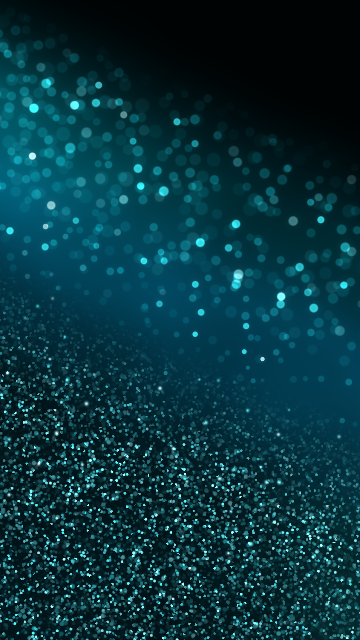
A WebGL 2 fragment shader for this background:

```glsl
#version 300 es
precision highp float;

uniform vec2 u_resolution;
out vec4 fragColor;

const vec3 BLACK = vec3(0.0, 0.012, 0.015);
const vec3 DARK_TEAL = vec3(0.0, 0.16, 0.19);
const vec3 SEA_BLUE = vec3(0.005, 0.235, 0.32);
const vec3 DEEP = vec3(0.0, 0.075, 0.095);
const vec3 TEAL = vec3(0.03, 0.46, 0.52);
const vec3 CYAN = vec3(0.2, 0.85, 0.9);
const vec3 ICE = vec3(0.8, 0.98, 1.0);

vec3 hash3(vec2 p) {
    vec3 q = fract(p.xyx * vec3(0.1031, 0.1030, 0.0973));
    q += dot(q, q.yxz + 33.33);
    return fract((q.xxy + q.yzz) * q.zyx);
}

// Distance below the slanted upper edge, in canvas widths
float slopeDepth(vec2 p, float top) {
    return top - p.y - 0.45 * p.x;
}

float band(float depth, vec2 rise, vec2 fall) {
    return smoothstep(rise.x, rise.y, depth) * (1.0 - smoothstep(fall.x, fall.y, depth));
}

float softWaves(vec2 p) {
    return sin(p.x * 9.0 + 2.0 * sin(p.y * 7.0)) * sin(p.y * 11.0 + 2.0 * sin(p.x * 6.0));
}

vec3 backdrop(vec2 p, float depth) {
    vec3 color = mix(BLACK, DARK_TEAL, smoothstep(-0.12, 0.32, depth));
    color = mix(color, SEA_BLUE, smoothstep(0.25, 0.6, depth));
    color = mix(color, DEEP, smoothstep(0.62, 1.15, depth));
    vec2 haze = vec2(p.x * 2.2, (depth - 0.38) * 4.0);
    color += vec3(0.0, 0.17, 0.19) * exp(-dot(haze, haze));
    vec2 corner = (p - vec2(1.0, 0.1)) * vec2(4.0, 2.5);
    color += vec3(0.01, 0.08, 0.08) * exp(-dot(corner, corner));
    return color * (1.0 + 0.08 * softWaves(p));
}

// Out-of-focus discs, shrinking and thinning down the slope
vec3 bokeh(vec2 p, float top, float cells, float seed, float radius, float share, float power) {
    vec3 light = vec3(0.0);
    vec2 home = floor(p * cells);
    for (int j = -1; j <= 1; j++) {
        for (int i = -1; i <= 1; i++) {
            vec2 cell = home + vec2(i, j);
            vec3 place = hash3(cell + seed);
            vec3 look = hash3(cell + seed + 57.0);
            vec2 center = (cell + 0.1 + 0.8 * place.xy) / cells;
            float depth = slopeDepth(center, top);
            float far = smoothstep(0.4, 0.85, depth);
            float size = radius * mix(0.75, 1.15, look.x) * mix(1.0, 0.42, far);
            float dist = length(p - center) / size;
            float chance = share * mix(1.4, 0.75, center.x) * mix(1.0, 0.45, far);
            float shown = step(place.z, chance) * band(depth, vec2(-0.02, 0.17), vec2(0.68, 0.95));
            float disc = (1.0 - smoothstep(0.72, 1.12, dist)) * mix(0.82, 1.0, min(dist, 1.0));
            float halo = 0.12 * exp(-dist * dist * 0.6);
            vec3 tint = mix(TEAL, CYAN, smoothstep(0.1, 0.75, look.y) * power);
            tint = mix(tint, ICE, smoothstep(0.82, 0.95, look.z) * power);
            light += tint * (disc + halo) * shown * power * mix(0.5, 1.0, look.y);
        }
    }
    return light;
}

// Cellular facets: each nearest grain has its own brightness
vec3 glitter(vec2 p, float cells, float seed) {
    vec2 q = p * cells;
    vec2 home = floor(q);
    vec2 grain = home;
    float nearest = 4.0;
    for (int j = -1; j <= 1; j++) {
        for (int i = -1; i <= 1; i++) {
            vec2 cell = home + vec2(i, j);
            float dist = length(q - cell - hash3(cell + seed).xy);
            if (dist < nearest) {
                nearest = dist;
                grain = cell;
            }
        }
    }
    vec3 facet = hash3(grain + seed + 91.0);
    float shine = pow(facet.x, 5.0) * (1.0 - smoothstep(0.25, 0.75, nearest));
    return mix(TEAL, mix(CYAN, ICE, facet.y * 0.7), facet.x * facet.x) * shine;
}

// Sparse bright points resting on the glitter
vec3 sparkles(vec2 p, float cells, float share) {
    vec2 cell = floor(p * cells);
    vec3 place = hash3(cell + 311.0);
    vec2 offset = (fract(p * cells) - 0.2 - 0.6 * place.xy) / cells;
    float dist = length(offset) / mix(0.003, 0.0055, place.x);
    return mix(CYAN, ICE, place.y) * exp(-dist * dist) * step(place.z, share);
}

void main() {
    vec2 p = gl_FragCoord.xy / u_resolution.x;
    float top = u_resolution.y / u_resolution.x;
    float depth = slopeDepth(p, top);
    vec3 color = backdrop(p, depth);

    // Faint, medium and bright layers of discs
    vec3 light = bokeh(p, top, 19.0, 13.0, 0.019, 0.65, 0.2);
    light += bokeh(p, top, 24.0, 47.0, 0.014, 0.5, 0.42);
    light += bokeh(p, top, 17.0, 83.0, 0.0135, 0.3, 1.0);

    // Fine and coarse grains sharpen toward the bottom
    float focus = smoothstep(0.7, 1.12, depth);
    vec3 grains = glitter(p, 125.0, 5.0) * 1.15 + glitter(p, 78.0, 29.0) * 0.55;
    light += grains * focus * (1.0 + 0.15 * softWaves(p * 1.3));
    light += sparkles(p, 24.0, 0.1) * smoothstep(0.68, 0.85, depth);

    color += light * (1.0 - color);
    fragColor = vec4(clamp(color, 0.0, 1.0), 1.0);
}
```
